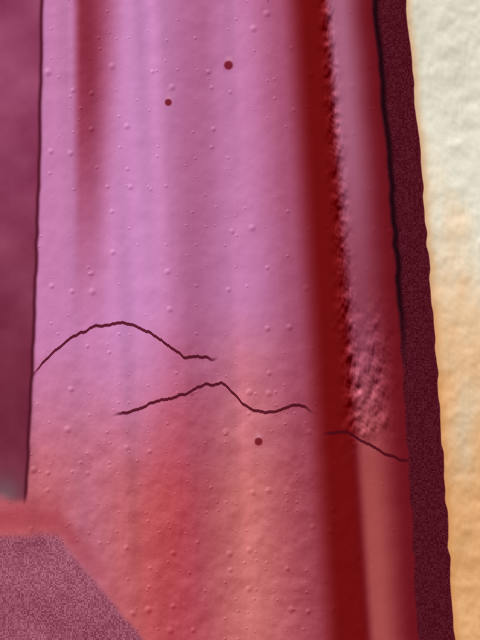
Give the GLSL for this texture, as a WebGL 2 fragment shader.

```glsl
#version 300 es
precision highp float;
// Glossy red paint on folded metal, with cracks, blisters and a weathered cream post.
uniform vec2 u_resolution;
out vec4 outColor;

float hash(vec2 p) {
  vec3 h = fract(vec3(p.xyx) * 0.1031);
  h += dot(h, h.yzx + 33.33);
  return fract((h.x + h.y) * h.z);
}

float noise(vec2 p) {
  vec2 i = floor(p), f = fract(p);
  f = f * f * (3.0 - 2.0 * f);
  return mix(mix(hash(i), hash(i + vec2(1, 0)), f.x),
             mix(hash(i + vec2(0, 1)), hash(i + vec2(1, 1)), f.x), f.y);
}

float fbm(vec2 p) {
  float sum = 0.0, amp = 0.5;
  for (int i = 0; i < 4; i++) {
    sum += amp * noise(p);
    p = p * 2.03 + 17.7;
    amp *= 0.5;
  }
  return sum - 0.47;
}

float ramp(float a, float b, float x) { return smoothstep(a, b, x); }

float bell(float x, float centre, float width) {
  float d = (x - centre) / width;
  return exp(-d * d);
}

// Noise difference along the light
float relief(vec2 p) { return fbm(p) - fbm(p - vec2(0.15, 0.35)); }

// Raised dots lit from above
float blisters(vec2 p, float cells, float chance) {
  vec2 g = p * cells, id = floor(g);
  vec2 d = fract(g) - 0.3 - 0.4 * vec2(hash(id), hash(id + 41.0));
  float r = mix(0.1, 0.29, hash(id + 83.0));
  float on = step(1.0 - chance, hash(id + 127.0));
  return -on * (1.0 - ramp(0.0, r, length(d))) * (d.x * 0.5 + d.y) / r;
}

// Jagged dark line between two ends
float crack(vec2 uv, float height, float from, float to) {
  float d = abs(uv.y - height - 0.012 * fbm(uv.xx * vec2(45, 8)));
  float ends = ramp(from, from + 0.03, uv.x) * ramp(to, to - 0.03, uv.x);
  return ends * (1.0 - ramp(0.001, 0.0022 + 1.0 / u_resolution.y, d));
}

// Dark chip with a pale rim
vec3 pit(vec3 c, vec2 p, vec2 at, float r) {
  c = mix(c, vec3(0.83, 0.56, 0.64), 0.6 * bell(length(p - at + vec2(0, r)), 0.0, r * 0.6));
  return mix(c, vec3(0.43, 0.07, 0.12), 0.85 * (1.0 - ramp(r * 0.5, r, length(p - at))));
}

vec3 mainSheet(float x, float t, vec2 p, float dark) {
  float low = ramp(0.46, 0.82, t + 0.12 * (fbm(p * 7.0) + x - 0.3));
  vec3 c = mix(vec3(0.77, 0.48, 0.67), vec3(0.74, 0.37, 0.39), low);
  c = mix(c, vec3(0.8, 0.55, 0.76), 0.55 * bell(x, 0.3, 0.08) * (1.0 - low));
  c = mix(c, vec3(0.63, 0.31, 0.45), 0.5 * bell(x, 0.41 - 0.02 * t, 0.055));
  c = mix(c, vec3(0.69, 0.21, 0.22), 0.55 * low * bell(x, 0.37, 0.08));
  c = mix(c, vec3(0.82, 0.48, 0.46), 0.5 * low * bell(x, 0.52, 0.06));
  c = mix(c, vec3(0.72, 0.42, 0.53), 0.6 * low * bell(x, 0.18, 0.06));
  // Fold shadow fading downward
  float fold = ramp(0.145, 0.172, x) * (1.0 - ramp(0.18, 0.27 - 0.08 * t, x));
  c = mix(c, vec3(0.5, 0.12, 0.18), 0.85 * fold * (1.0 - ramp(0.05, 0.58, t)));
  c *= 0.95 + 0.1 * noise(vec2(x * 38.0 - t * 2.0, t * 1.5));
  c = mix(c, vec3(0.56, 0.2, 0.28), 0.65 * ramp(dark - 0.13, dark, x));
  return mix(c, vec3(0.44, 0.055, 0.065), ramp(dark - 0.025, dark + 0.035, x));
}

void main() {
  vec2 uv = gl_FragCoord.xy / u_resolution;
  uv.y = 1.0 - uv.y;
  float x = uv.x, t = uv.y;
  vec2 p = vec2(x * 0.75, t);
  float wobble = 0.005 * (noise(vec2(t * 55.0, 3)) - 0.5);
  float dark = 0.605 + 0.075 * t, ridge = 0.674 + 0.09 * t;
  float stripEnd = 0.775 + 0.13 * t - 0.035 * t * t + wobble;
  float postEdge = 0.845 + 0.13 * t - 0.029 * t * t + wobble;
  float seam = 0.087 - 0.012 * t - 0.04 * t * t + wobble * 0.5;
  vec3 c = mainSheet(x, t, p, dark);

  // Right fold: pale shoulder sinking into red
  float s = (x - ridge) / (stripEnd - ridge);
  vec3 pale = mix(vec3(0.66, 0.38, 0.49), vec3(0.65, 0.29, 0.29), ramp(0.5, 0.75, t));
  float glow = ramp(-0.05, 0.2, s) * (1.0 - ramp(0.3, 0.95, s)) * (1.0 - 0.45 * bell(t, 0.48, 0.18));
  c = mix(c, mix(vec3(0.43, 0.08, 0.12), pale, glow), ramp(-0.1, 0.1, s));

  // Surface relief, blisters and chips
  float calm = 1.0 - 0.8 * ramp(dark - 0.04, dark + 0.02, x);
  float rough = 0.6 + 0.7 * ramp(0.45, 0.75, t);
  c += calm * rough * (0.1 * relief(p * 38.0) + 0.06 * relief(p * 110.0));
  c += calm * 0.3 * (blisters(p, 32.0, 0.22) + blisters(p + 3.7, 65.0, 0.2 * rough));
  c = pit(c, p, vec2(0.357, 0.102), 0.009);
  c = pit(c, p, vec2(0.263, 0.16), 0.007);
  c = pit(c, p, vec2(0.404, 0.69), 0.008);

  // Wrinkled paint along the ridge
  float wrinkles = bell(x, ridge + 0.007, 0.013 + 0.01 * t) + bell(x, 0.78, 0.03) * ramp(0.42, 0.6, t);
  wrinkles = min(wrinkles, 1.0) * (1.0 - ramp(0.66, 0.71, t));
  c += wrinkles * vec3(0.77, 0.54, 0.58) * relief(p * vec2(75, 58));

  // Cracks across the sheet
  float arch = min(0.505 + 2.7 * (x - 0.24) * (x - 0.24), x < 0.24 ? 1.0 : 0.559);
  float bend = 0.647 - 0.025 * ramp(0.25, 0.35, x) - 0.023 * bell(x, 0.445, 0.05)
    + 0.023 * ramp(0.46, 0.54, x) - 0.014 * bell(x, 0.62, 0.025);
  float tail = 0.677 + 0.043 * ramp(0.71, 0.85, x);
  float lines = max(crack(uv, arch, 0.06, 0.46), crack(uv, bend, 0.23, 0.66));
  c = mix(c, vec3(0.28, 0.04, 0.09), 0.85 * max(lines, crack(uv, tail, 0.665, 0.87)));

  // Left panel, seam and dusty foot
  float grain = hash(floor(p * 420.0)) - 0.5;
  vec3 panel = mix(vec3(0.57, 0.25, 0.38), vec3(0.46, 0.17, 0.25), ramp(0.1, 0.7, t)) + 0.16 * fbm(p * 16.0);
  panel = mix(panel, vec3(0.45, 0.38, 0.4), 0.8 * bell(length(uv - vec2(0.01, 0.78)), 0.0, 0.035));
  float upper = 1.0 - ramp(0.775, 0.805, t + 0.02 * noise(p * 40.0));
  c = mix(c, panel, upper * (1.0 - ramp(seam - 0.002, seam + 0.002, x)));
  c = mix(c, vec3(0.28, 0.06, 0.12), 0.8 * upper * bell(x, seam, 0.004));
  float foot = t - 0.835 - 0.9 * max(x - 0.12, 0.0) + 0.02 * fbm(p * 25.0);
  c = mix(c, vec3(0.63, 0.22, 0.27), 0.6 * bell(foot, -0.025, 0.025) * (1.0 - ramp(0.1, 0.3, x)));
  vec3 dust = vec3(0.59, 0.31, 0.39) + 0.14 * grain + 0.15 * fbm(p * 20.0);
  c = mix(c, dust, ramp(-0.008, 0.012, foot));

  // Plum recess and black gap
  c = mix(c, vec3(0.31, 0.075, 0.125) + 0.07 * grain, ramp(stripEnd - 0.003, stripEnd + 0.004, x));
  c = mix(c, vec3(0.1, 0.02, 0.05), 0.85 * bell(x, stripEnd + 0.006, 0.006) * (1.0 - ramp(0.45, 0.6, t)));

  // Cream post, rusting toward the foot
  float stain = fbm(p * vec2(22, 9));
  float rust = ramp(0.25, 0.8, t + 0.5 * stain - 0.8 * (x - postEdge - 0.05));
  vec3 post = mix(vec3(0.88, 0.86, 0.79), vec3(0.87, 0.66, 0.46), rust);
  post += 0.22 * relief(p * 45.0) + 0.12 * stain;
  post = mix(post, vec3(0.8, 0.53, 0.3), 0.5 * bell(x, postEdge, 0.012));
  c = mix(c, post, ramp(postEdge - 0.002, postEdge + 0.002, x));
  outColor = vec4(clamp(c, 0.0, 1.0), 1);
}
```
